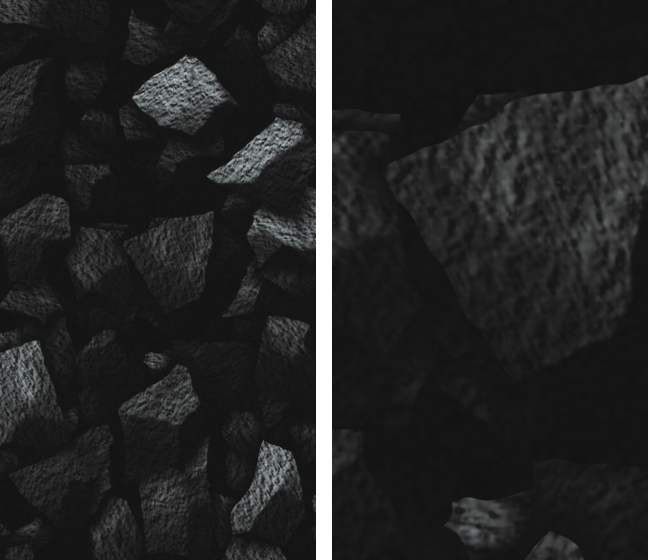
Left: the whole. Right: its middle third, enlarged.
A Shadertoy shader for this texture:

```glsl
// Heap of dark, angular broken rocks with rough faceted faces and black gaps.

const float TAU = 6.2831853;
const vec3 LIGHT_DIR = vec3(-0.28, 0.46, 0.84);
const vec3 COOL_TINT = vec3(0.955, 1.01, 1.03);
const float BLACK_LEVEL = 0.08;    // brightness of the deepest gaps
const float SHADOW_DEPTH = 0.1;    // light left right beside a rock
const float SHADOW_WIDTH = 0.17;   // in cells
const float FACET_SHARPNESS = 60.0;
const float GRAIN_SCALE = 72.0;
const float GRAIN_STRENGTH = 3.3;
const float CHIP_SCALE = 17.0;
const float HIGHLIGHT_ROLLOFF = 0.75;
const int SIDES = 6;
const int TOPS = 4;
const int LAYERS = 4;

float hash(vec2 p) {
    vec3 q = fract(p.xyx * 0.1031);
    q += dot(q, q.yzx + 33.33);
    return fract((q.x + q.y) * q.z);
}

vec2 hash2(vec2 p) { return vec2(hash(p), hash(p + 431.0)); }

float noise(vec2 p) {
    vec2 i = floor(p), f = fract(p);
    f = f * f * (3.0 - 2.0 * f);
    return mix(mix(hash(i), hash(i + vec2(1, 0)), f.x),
               mix(hash(i + vec2(0, 1)), hash(i + vec2(1, 1)), f.x), f.y);
}

float fbm(vec2 p) {
    float sum = 0.0, amp = 0.5;
    for (int i = 0; i < 3; i++) {
        sum += amp * noise(p);
        p = mat2(1.4, 1.1, -1.1, 1.4) * p + 19.0;
        amp *= 0.75;
    }
    return sum;
}

// Small tilted break planes: tone around 0
float chips(vec2 p) {
    vec2 blend = vec2(0.0);
    for (int k = 0; k < 9; k++) {
        vec2 id = floor(p) + vec2(k % 3, k / 3) - 1.0;
        vec2 offset = p - id - hash2(id);
        float weight = exp(-14.0 * dot(offset, offset));
        float tone = hash(id + 77.0) - 0.5 + 0.5 * dot(offset, hash2(id + 55.0) - 0.5);
        blend += vec2(tone, 1.0) * weight;
    }
    return blend.x / (blend.y + 1e-6);
}

// Adds one plane of the rock to the blend: x = weighted tone, y = weight
vec2 facet(float height, vec2 slope) {
    float lit = max(dot(normalize(vec3(slope, 1.0)), normalize(LIGHT_DIR)), 0.0);
    float weight = exp(-FACET_SHARPNESS * clamp(height, -0.2, 0.8));
    return vec2(pow(lit, 2.3), 1.0) * weight;
}

// Convex rock of unit size: x = signed distance to outline, y = facet tone
vec2 rockShape(vec2 q, vec2 seed, vec2 axis, float aspect) {
    float dist = -10.0;
    vec2 blend = vec2(0.0);
    for (int i = 0; i < TOPS; i++) {
        vec2 tilt = 1.5 * (hash2(seed + vec2(211 + 37 * i, 90)) - 0.5);
        blend += facet(0.42 - dot(q, tilt), tilt);
    }
    for (int i = 0; i < SIDES; i++) {
        vec2 s = seed + vec2(53 * i, 700);
        float angle = (float(i) + 0.75 * hash(s)) * TAU / float(SIDES);
        vec2 normal = vec2(cos(angle), sin(angle));
        float reach = mix(0.55, 1.0, hash(s + 150.0))
                    * mix(0.8, aspect, abs(dot(normal, axis)));
        float slope = mix(0.7, 4.0, hash(s + 310.0));
        float d = dot(q, normal) - reach;
        dist = max(dist, d);
        blend += facet(-d * slope, normal * slope);
    }
    return vec2(dist, blend.x / blend.y);
}

// Rough, chipped stone surface with fine pits, cracks and glints
float stoneGrain(vec2 p, vec2 axis, vec2 seed) {
    vec2 g = vec2(0.75 * dot(p, axis), dot(p, vec2(-axis.y, axis.x)));
    vec2 bent = g + 0.02 * vec2(noise(g * 30.0), noise(g * 30.0 + 40.0));
    vec2 at = g * GRAIN_SCALE + seed * 7.0;
    float relief = fbm(at) - fbm(at + vec2(0.25, 0.4));
    float broken = 1.0 + 0.75 * chips(bent * CHIP_SCALE + seed * 3.0);
    float vein = abs(noise(bent * vec2(6.0, 15.0) + seed * 5.0) - 0.5);
    float crack = mix(0.55, 1.0, smoothstep(0.0, 0.035, vein));
    float glint = pow(noise(p * 185.0), 5.0);
    return clamp(1.0 + GRAIN_STRENGTH * relief, 0.2, 2.4) * broken * crack + 0.8 * glint;
}

void mainImage(out vec4 fragColor, in vec2 fragCoord) {
    vec2 p = fragCoord / iResolution.x;
    float pixel = 1.0 / iResolution.x;

    // Ragged outlines
    vec2 warped = p + 0.045 * (vec2(noise(p * 8.0), noise(p * 8.0 + 70.0)) - 0.5)
                    + 0.009 * (vec2(noise(p * 42.0), noise(p * 42.0 + 70.0)) - 0.5);

    // Layers from dark small rocks behind to bright large ones in front
    float light = 0.0;
    for (int layer = 0; layer < LAYERS; layer++) {
        float depth = float(layer) / float(LAYERS - 1);
        float cell = mix(0.22, 0.4, depth);
        float presence = mix(0.95, 0.58, depth);
        vec2 grid = warped / cell + 0.37 * float(layer);
        for (int k = 0; k < 9; k++) {
            vec2 id = floor(grid) + vec2(k % 3, k / 3) - 1.0;
            vec2 seed = id + vec2(61 * layer + 20, 83 * layer + 20);
            if (hash(seed + 900.0) > presence) continue;

            vec2 jitter = hash2(seed + 1000.0) - 0.5;
            float size = mix(0.3, 0.54, hash(seed + 1200.0));
            float turn = TAU * hash(seed + 1300.0);
            vec2 axis = vec2(cos(turn), sin(turn));
            vec2 q = (grid - id - 0.5 - 0.6 * jitter) / size;
            vec2 rock = rockShape(q, seed, axis, mix(1.0, 1.4, hash(seed + 1400.0)));

            // Shadow on whatever lies below, then the rock itself
            float dist = rock.x * size;
            light *= mix(SHADOW_DEPTH, 1.0, smoothstep(0.0, SHADOW_WIDTH, dist));
            float cover = 1.0 - smoothstep(-pixel, pixel, dist * cell);
            if (cover <= 0.0) continue;
            float albedo = mix(0.02, mix(0.15, 0.42, depth), pow(hash(seed + 1500.0), 1.15))
                         + 0.07 * depth * depth;
            float falloff = mix(0.4, 1.1, smoothstep(-0.9, 0.4, q.y));
            float stone = albedo * rock.y * falloff * stoneGrain(p, axis, seed);
            light = mix(light, stone, cover);
        }
    }

    light /= 1.0 + HIGHLIGHT_ROLLOFF * light;
    float level = BLACK_LEVEL + light + 0.014 * (noise(p * 140.0) - 0.5);
    vec3 color = level * mix(vec3(1.0), COOL_TINT, smoothstep(0.15, 0.4, level));
    fragColor = vec4(clamp(color, 0.0, 1.0), 1.0);
}
```
